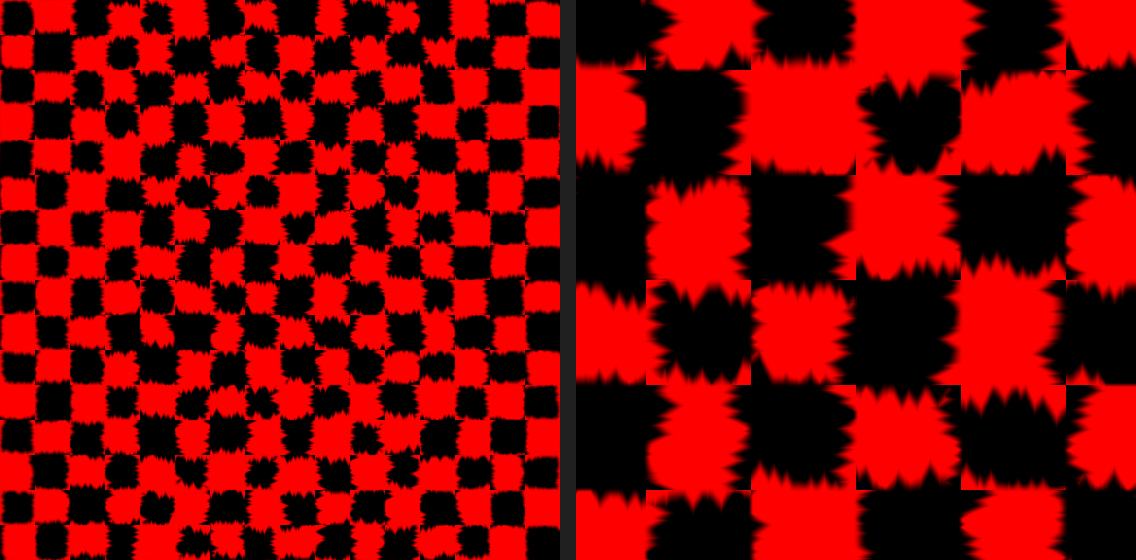
Left: the whole. Right: its middle third, enlarged.
A Shadertoy shader for this pattern:

```glsl
#define CELLS 16.0        // checks across and down
#define SPIKES 8.0        // frayed threads along one side of a check
#define SPIKE_DEPTH 0.22  // longest thread, in checks
#define LOBE_DEPTH 0.06   // slow waviness of a side
#define CORNER_DEPTH 0.10 // extra bleed near corners
#define SOFTNESS 0.085    // half width of the blurred rim
#define CRISP 0.025       // half width of an unfrayed side
#define RED_BIAS 0.60     // share of sides where red bleeds into black
#define CALM 0.35         // fraying left at the outer columns
#define BLACK vec3(0.005, 0.0, 0.0)
#define RED vec3(0.995, 0.0, 0.0)

float hash(vec3 p) {
    p = fract(p * vec3(0.1031, 0.1130, 0.0973));
    p += dot(p, p.yzx + 33.33);
    return fract((p.x + p.y) * p.z);
}

// One-dimensional cellular noise: tents of random height at jittered points
float spikes(float t, vec3 seed) {
    float x = t * SPIKES, slot = floor(x), height = 0.0;
    for (float k = -1.0; k <= 1.0; k++) {
        vec3 id = seed + vec3(0.0, 0.0, 7.0 * (slot + k + 3.0));
        float center = slot + k + 0.2 + 0.6 * hash(id + 19.0);
        height = max(height, hash(id + 43.0) - 0.9 * abs(x - center));
    }
    return height;
}

// How far colour bleeds across a side, at position t along it
float bleedDepth(float t, vec3 seed, float fray) {
    float phase = 6.2832 * hash(seed + 71.0);
    float lobe = sin(5.0 * t + phase) + 0.5 * sin(11.0 * t + 2.0 * phase);
    float corner = pow(abs(2.0 * t - 1.0), 4.0);
    float offset = mix(-0.06, 0.05, hash(seed + 97.0));
    return offset + fray * (SPIKE_DEPTH * spikes(t, seed) + LOBE_DEPTH * lobe)
         + CORNER_DEPTH * corner;
}

void mainImage(out vec4 fragColor, in vec2 fragCoord) {
    vec2 uv = fragCoord / iResolution.xy;
    vec2 cell = floor(uv * CELLS), local = fract(uv * CELLS);
    bool isRed = mod(cell.x + cell.y, 2.0) < 0.5;

    // Fraying fades toward the left and right margins
    float fray = mix(CALM, 1.0, smoothstep(0.0, 0.3, min(uv.x, 1.0 - uv.x)));

    // Bleed across the four sides; neighbours share each side's seed
    float cover = 0.0;
    for (int i = 0; i < 4; i++) {
        bool vertical = i < 2;
        float far = float(i % 2);
        vec2 axis = vertical ? vec2(1.0, 0.0) : vec2(0.0, 1.0);
        vec3 seed = vec3(mod(cell + axis * far, CELLS), vertical ? 3.0 : 11.0);
        float dist = abs(dot(local, axis) - far);
        float along = dot(local, axis.yx);

        // The receiving check takes the bleed, the other keeps a crisp side
        bool receives = (hash(seed) < RED_BIAS) != isRed;
        float depth = bleedDepth(along, seed, fray);
        float bleed = 1.0 - smoothstep(max(depth - SOFTNESS, -CRISP),
                                       max(depth + SOFTNESS, CRISP),
                                       receives ? dist : -dist);
        cover = max(cover, receives ? bleed : 1.0 - bleed);
    }

    float redness = isRed ? 1.0 - cover : cover;
    fragColor = vec4(mix(BLACK, RED, redness), 1.0);
}
```
